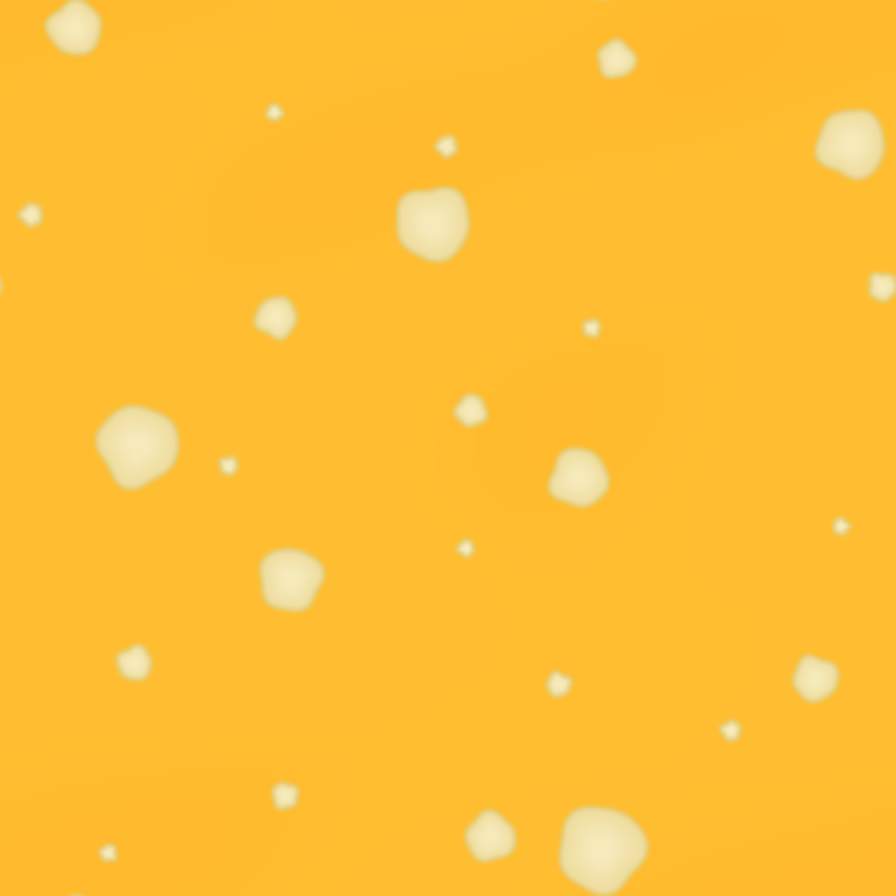
Write a WebGL 1 fragment shader that draws this texture.

```glsl
precision highp float;

// Warm amber ground with faint slanted bands and scattered cream spots.
// Bands are sheared noise on a wrapped lattice; spots are soft rounded
// polygons, one per cell of a jittered, wrapping grid.

uniform vec2 u_resolution;

const float GRID = 5.0;
const float TAU = 6.2831853;

vec3 hash3(vec2 p) {
  vec3 q = fract(p.xyx * vec3(0.1031, 0.1030, 0.0973) + 0.137);
  q += dot(q, q.yxz + 33.33);
  return fract((q.xxy + q.yzz) * q.zyx);
}

// Lattice value that repeats under the sheared tile period
float latticeValue(vec2 cell, vec2 cells, float shear, float seed) {
  float tile = floor((cell.x + 0.5) / cells.x);
  cell = vec2(cell.x - tile * cells.x, mod(cell.y + tile * shear, cells.y));
  return hash3(cell + seed).x;
}

// Smooth noise stretched along lines of slope shear / cells.y
float bandNoise(vec2 uv, vec2 cells, float shear, float seed) {
  vec2 p = vec2(uv.x * cells.x, uv.y * cells.y - uv.x * shear);
  vec2 c = floor(p);
  vec2 f = fract(p);
  f = f * f * f * (f * (f * 6.0 - 15.0) + 10.0);
  float low = mix(latticeValue(c, cells, shear, seed),
                  latticeValue(c + vec2(1.0, 0.0), cells, shear, seed), f.x);
  float high = mix(latticeValue(c + vec2(0.0, 1.0), cells, shear, seed),
                   latticeValue(c + vec2(1.0, 1.0), cells, shear, seed), f.x);
  return mix(low, high, f.y);
}

// Returns edge distance (negative inside) and relative radius of nearest spot
vec2 nearestSpot(vec2 uv) {
  vec2 home = floor(uv * GRID);
  vec2 nearest = vec2(1.0);
  for (int j = -1; j <= 1; j++) {
    for (int i = -1; i <= 1; i++) {
      vec2 cell = home + vec2(float(i), float(j));
      vec2 id = mod(cell, GRID);
      vec3 place = hash3(id + 17.0);
      vec3 phase = hash3(id + 61.0) * TAU;

      // Each cell takes a different size rank, mostly small
      float rank = mod(id.x * 7.0 + id.y * 10.0 + 3.0, 25.0) / 25.0;
      float radius = 0.011 + 0.043 * pow(rank, 2.2);
      float jitter = 1.0 - 1.6 * radius * GRID;
      vec2 center = (cell + 0.5 + (place.xy - 0.5) * jitter) / GRID;

      // Flattened sides and soft corners
      vec2 v = uv - center;
      float angle = atan(v.y, v.x);
      float outline = radius * (1.0 + 0.045 * cos(3.0 * angle + phase.x)
                                    + 0.030 * cos(4.0 * angle + phase.y)
                                    + 0.032 * cos(5.0 * angle + phase.z));
      float edge = length(v) - outline;
      if (edge < nearest.x) nearest = vec2(edge, length(v) / outline);
    }
  }
  return nearest;
}

void main() {
  vec2 uv = gl_FragCoord.xy / u_resolution;

  // Ground
  float band = 0.65 * bandNoise(uv, vec2(2.0, 3.0), 1.0, 5.0)
             + 0.35 * bandNoise(uv, vec2(3.0, 6.0), 2.0, 29.0);
  vec3 color = mix(vec3(1.0, 0.712, 0.155), vec3(1.0, 0.746, 0.195),
                   smoothstep(0.15, 0.75, band));

  // Spots: darker rim, pale body, lighter heart
  vec2 spot = nearestSpot(uv);
  vec3 body = mix(vec3(0.965, 0.918, 0.735), vec3(0.935, 0.865, 0.62),
                  smoothstep(0.1, 1.0, spot.y));
  vec3 fill = mix(vec3(0.90, 0.80, 0.46), body,
                  smoothstep(0.0, 0.009, -spot.x));
  color = mix(color, fill, 1.0 - smoothstep(-0.004, 0.003, spot.x));

  gl_FragColor = vec4(color, 1.0);
}
```
